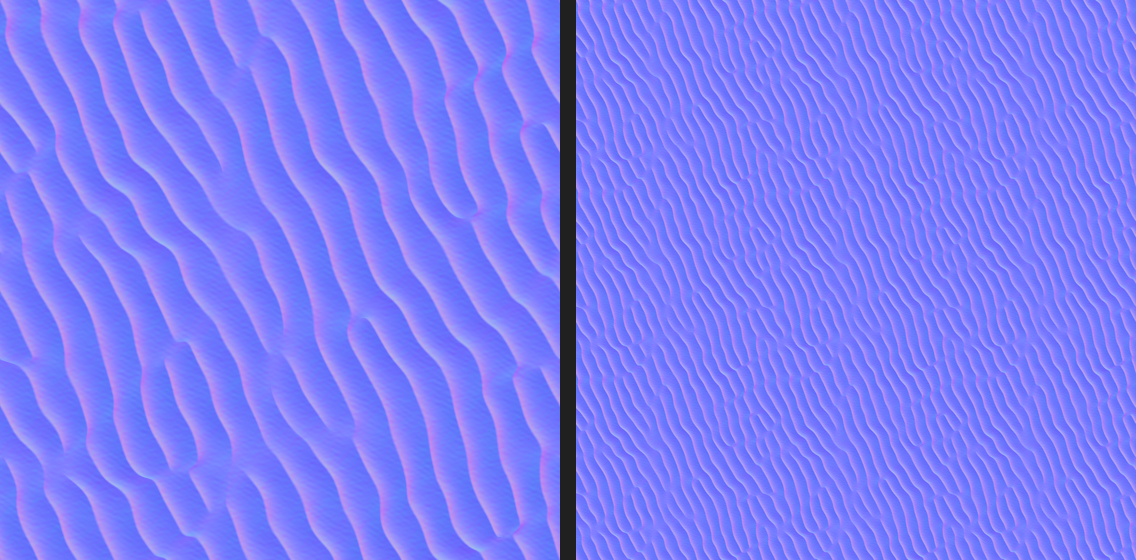
Left: one tile. Right: repeated 3 by 3.
Reproduce this texture map procedurally as a Shadertoy shader.

```glsl
const float TAU = 6.2831853;

vec4 hash4(float n) {
    return fract(sin(n * vec4(12.99, 78.23, 37.72, 94.67) + 1.3) * 43758.5);
}

// Tilt across one ripple: sharp crest, steep lee side, long rising slope
float rippleTilt(float t) {
    float lee = mix(exp(-3.4), exp(-3.4 * t), smoothstep(0.0, 0.1, t));
    return 1.25 * lee - 0.31;
}

// Interfering waves around one carrier: their common phase forks at the zeros
vec2 ripples(vec2 p) {
    vec2 z = vec2(0.0), gradRe = vec2(0.0), gradIm = vec2(0.0);
    float wiggle = 0.0;
    vec2 wiggleGrad = vec2(0.0);
    for (int i = 0; i < 14; i++) {
        float n = float(i);
        vec4 h = hash4(n);
        float along = 4.5 * ((n + 0.5) / 7.0 - 1.0);
        float across = 1.9 * (2.0 * fract(n * 0.618 + 0.3) - 1.0);
        // Whole wave numbers keep every term periodic
        vec2 k = round(vec2(15.0, 7.0) + along * vec2(-0.42, 0.91) + across * vec2(0.91, 0.42));
        float a = TAU * (dot(k, p) + h.x);
        vec2 wave = vec2(cos(a), sin(a));
        z += wave;
        gradRe -= k * wave.y;
        gradIm += k * wave.x;

        // Small bends along the crests
        vec2 kw = round(20.0 * h.yz - 10.0);
        float b = TAU * (dot(kw, p) + h.w);
        wiggle += 0.09 * sin(b);
        wiggleGrad += 0.09 * kw * cos(b);
    }
    // Phase gradient, faded where the wave amplitude vanishes
    float power = dot(z, z);
    vec2 dir = (z.x * gradIm - z.y * gradRe) / (power + 1.0);
    dir = (dir + wiggleGrad * power / (power + 1.0)) / 16.5;
    dir /= max(1.0, length(dir) / 1.3);
    float phase = fract((atan(z.y, z.x) + wiggle) / TAU);
    return dir * rippleTilt(phase);
}

// Fine sand relief from layered sines
vec2 grain(vec2 p) {
    vec2 tilt = vec2(0.0);
    for (int i = 0; i < 26; i++) {
        vec4 h = hash4(float(i) + 40.0);
        float angle = TAU * (0.28 + 0.3 * (h.x - 0.5));
        vec2 dir = vec2(cos(angle), sin(angle));
        vec2 k = round(dir * mix(22.0, 140.0, h.y));
        tilt += dir * cos(TAU * (dot(k, p) + h.z) + 1.5 * sin(TAU * (dot(vec2(7.0, -5.0), p) + h.w)));
    }
    return 0.008 * tilt;
}

void mainImage(out vec4 fragColor, in vec2 fragCoord) {
    vec2 p = fragCoord / iResolution.xy;
    vec3 normal = normalize(vec3(ripples(p) + grain(p), 1.0));
    fragColor = vec4(0.5 + 0.5 * normal, 1.0);
}
```
